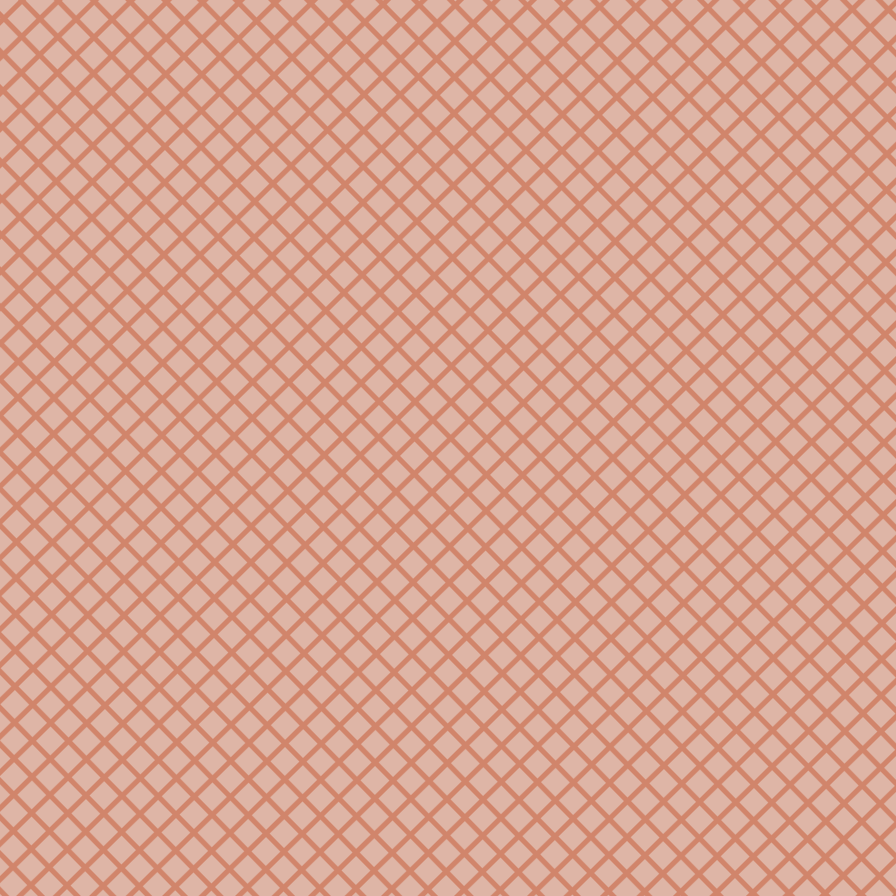
Write a Shadertoy shader that draws this pattern.

```glsl
const vec3 GROUND_COLOR = vec3(0.87, 0.71, 0.65);
const vec3 LINE_COLOR = vec3(0.82, 0.52, 0.42);
const float LINES_PER_UNIT = 35.1;
const float LINE_SHARE = 0.2;              // line width as a share of the spacing
const float LATTICE_ANGLE = 44.4;          // degrees
const vec2 CROSSING = vec2(0.523, 0.4905); // one crossing anchors the lattice

mat2 rotation(float angle) {
    float c = cos(angle), s = sin(angle);
    return mat2(c, -s, s, c);
}

// Distance to the nearest line of each family, in spacings
vec2 lineDistance(vec2 p) {
    return abs(fract(p + 0.5) - 0.5);
}

// Antialiased coverage of a line with the given half width
vec2 lineCoverage(vec2 dist, float halfWidth, float pixel) {
    return clamp((halfWidth - dist) / pixel + 0.5, 0.0, 1.0);
}

void mainImage(out vec4 fragColor, in vec2 fragCoord) {
    vec2 uv = fragCoord / iResolution.y;
    float pixel = LINES_PER_UNIT / iResolution.y;

    // Rotated square lattice
    vec2 p = rotation(radians(LATTICE_ANGLE)) * (uv - CROSSING) * LINES_PER_UNIT;
    vec2 cover = lineCoverage(lineDistance(p), 0.5 * LINE_SHARE, pixel * 1.2);

    // Union of both line families
    float lattice = 1.0 - (1.0 - cover.x) * (1.0 - cover.y);
    fragColor = vec4(mix(GROUND_COLOR, LINE_COLOR, lattice), 1.0);
}
```
